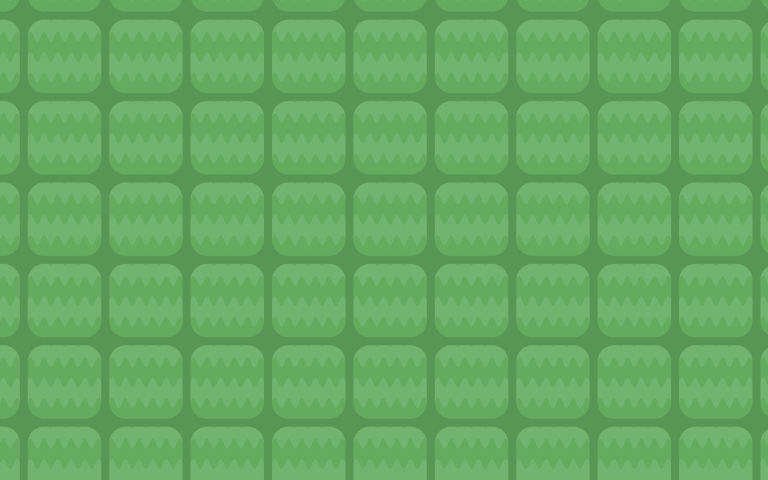
Give the GLSL for this pattern, as a WebGL 2 fragment shader.

```glsl
#version 300 es
precision highp float;
// Grid of rounded green tiles, each crossed by wavy light and dark bands.

uniform vec2 u_resolution;
out vec4 fragColor;

const float TAU = 6.2831853;

// Layout, in canvas heights
const float PITCH = 0.1696;
const vec2 FIRST_CENTRE = vec2(0.1344, 0.0346);

// Tile and bands, in units of the pitch
const float TILE_HALF = 0.451;
const float CORNER_RADIUS = 0.2;
const float BAND_PERIOD = 0.5;
const float BAND_SHIFT = 0.008;
const float WAVE_COUNT = 6.0;
const float WAVE_HEIGHT = 0.06;

const vec3 GAP_COLOR = vec3(0.340, 0.590, 0.330);
const vec3 DARK_BAND = vec3(0.393, 0.670, 0.374);
const vec3 LIGHT_BAND = vec3(0.445, 0.705, 0.435);

float roundedBox(vec2 p, float halfSize, float radius) {
    vec2 q = abs(p) - halfSize + radius;
    return length(max(q, 0.0)) + min(max(q.x, q.y), 0.0) - radius;
}

// Approximate signed distance to the band edges, positive in light bands
float waveBands(vec2 p) {
    float angle = TAU * WAVE_COUNT * p.x;
    float y = p.y + BAND_SHIFT + WAVE_HEIGHT * cos(angle);
    float slope = WAVE_HEIGHT * TAU * WAVE_COUNT * sin(angle);
    float frequency = TAU / BAND_PERIOD;
    return -sin(frequency * y) / (frequency * length(vec2(1.0, slope)));
}

// Coverage across one pixel, from a signed distance
float coverage(float dist, float pixel) {
    return smoothstep(-0.75 * pixel, 0.75 * pixel, dist);
}

void main() {
    // Cell coordinates, centred on each tile
    vec2 uv = gl_FragCoord.xy / u_resolution.y;
    vec2 cell = fract((uv - FIRST_CENTRE) / PITCH + 0.5) - 0.5;
    float pixel = 1.0 / (u_resolution.y * PITCH);

    // Bands inside the tile, gap colour outside
    vec3 tile = mix(DARK_BAND, LIGHT_BAND, coverage(waveBands(cell), pixel));
    float inside = coverage(-roundedBox(cell, TILE_HALF, CORNER_RADIUS), pixel);
    fragColor = vec4(mix(GAP_COLOR, tile, inside), 1.0);
}
```
